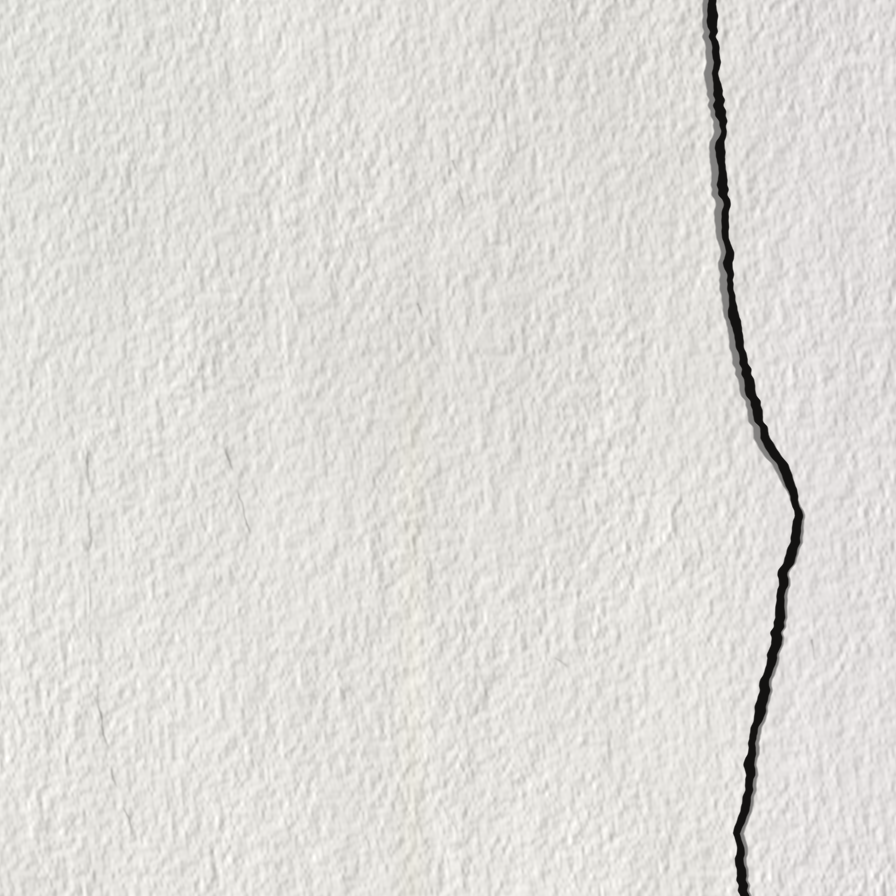
Give the GLSL for this texture, as a WebGL 2 fragment shader.

```glsl
#version 300 es
precision highp float;
// Pale rough plaster split by one dark, wandering vertical crack.
// Grain is noise lit as a relief from the upper left; the crack and the
// faint scratches are distances to jittered line segments.

#define GRAIN_SCALE vec2(150.0, 98.0)
#define GRAIN_GAIN 0.23
#define LIGHT_STEP vec2(0.0030, -0.0018)
#define CRACK_HALF_WIDTH 0.0046
#define CRACK_JITTER 0.0042
#define SHADOW_HALF_WIDTH 0.0048
#define SCRATCH_WIDTH 0.0017
#define SCRATCH_DEPTH 0.15
#define PLASTER vec3(0.892, 0.884, 0.867)
#define SHADOW_COLOR vec3(0.48, 0.475, 0.47)
#define CRACK_COLOR vec3(0.075, 0.070, 0.065)

uniform vec2 u_resolution;
out vec4 fragColor;

const int CRACK_POINTS = 22;
const vec2 crackPath[CRACK_POINTS] = vec2[](
    vec2(0.793, 1.01), vec2(0.798, 0.948), vec2(0.802, 0.896), vec2(0.807, 0.859),
    vec2(0.805, 0.824), vec2(0.809, 0.772), vec2(0.814, 0.695), vec2(0.823, 0.629),
    vec2(0.833, 0.583), vec2(0.844, 0.542), vec2(0.854, 0.513), vec2(0.870, 0.486),
    vec2(0.885, 0.453), vec2(0.891, 0.425), vec2(0.888, 0.395), vec2(0.876, 0.362),
    vec2(0.871, 0.323), vec2(0.862, 0.264), vec2(0.841, 0.180), vec2(0.834, 0.102),
    vec2(0.823, 0.070), vec2(0.829, -0.01));

// Each scratch runs from xy to zw.
const int SCRATCHES = 11;
const vec4 scratchLines[SCRATCHES] = vec4[](
    vec4(0.098, 0.505, 0.101, 0.323), vec4(0.101, 0.323, 0.107, 0.232),
    vec4(0.107, 0.232, 0.127, 0.130), vec4(0.127, 0.130, 0.169, 0.010),
    vec4(0.160, 0.950, 0.152, 0.790), vec4(0.468, 0.660, 0.484, 0.615),
    vec4(0.620, 0.265, 0.640, 0.250), vec4(0.505, 0.820, 0.520, 0.765),
    vec4(0.603, 0.390, 0.611, 0.335), vec4(0.906, 0.285, 0.908, 0.265),
    vec4(0.245, 0.520, 0.280, 0.400));

float hash(vec2 cell) {
    vec3 q = fract(cell.xyx * vec3(0.1031, 0.1030, 0.0973));
    q += dot(q, q.yzx + 33.33);
    return fract((q.x + q.y) * q.z);
}

float noise(vec2 p) {
    vec2 cell = floor(p), f = fract(p);
    f = f * f * (3.0 - 2.0 * f);
    return mix(mix(hash(cell), hash(cell + vec2(1, 0)), f.x),
               mix(hash(cell + vec2(0, 1)), hash(cell + vec2(1, 1)), f.x), f.y);
}

float fbm(vec2 p) {
    float sum = 0.0, amp = 0.5;
    for (int i = 0; i < 4; i++) {
        sum += amp * noise(p);
        p = p * 2.03 + 17.3;
        amp *= 0.5;
    }
    return sum;
}

float segmentDistance(vec2 p, vec2 a, vec2 b) {
    vec2 ab = b - a;
    return length(p - a - ab * clamp(dot(p - a, ab) / dot(ab, ab), 0.0, 1.0));
}

float crackDistance(vec2 p) {
    p.x += CRACK_JITTER * (noise(vec2(3.7, p.y * 75.0)) - 0.5);
    p.x += 0.6 * CRACK_JITTER * (noise(vec2(8.2, p.y * 170.0)) - 0.5);
    float d = 1.0;
    for (int i = 0; i < CRACK_POINTS - 1; i++)
        d = min(d, segmentDistance(p, crackPath[i], crackPath[i + 1]));
    return d;
}

float plasterHeight(vec2 p) {
    p.x += 0.003 * noise(p * 45.0) + 0.08 * p.y;
    return 0.65 * noise(p * GRAIN_SCALE) + 0.35 * noise(p * GRAIN_SCALE * 1.9 + 31.0)
         + 0.45 * noise(p * GRAIN_SCALE * 0.4 + 7.0);
}

void main() {
    vec2 uv = gl_FragCoord.xy / u_resolution;
    float pixel = 1.0 / min(u_resolution.x, u_resolution.y);

    // Broad tone: dimmer at the top, soft blotches and vertical streaks.
    float tone = mix(0.008, -0.014, smoothstep(0.2, 1.0, uv.y));
    tone += 0.05 * (fbm(uv * vec2(5.0, 3.0) + 4.0) - 0.47);
    tone += 0.025 * (noise(uv * vec2(38.0, 5.0)) - 0.5);

    // Grain relief, with shaded sides deeper than lit ones.
    float slope = plasterHeight(uv) - plasterHeight(uv + LIGHT_STEP);
    float roughness = 0.65 + 0.75 * fbm(uv * vec2(9.0, 5.0) + 20.0);
    float relief = GRAIN_GAIN * roughness * slope;
    tone += relief < 0.0 ? relief * 1.15 : relief * 0.8;

    // Scratches, broken up by noise.
    vec2 wobble = vec2(0.009 * (fbm(uv * 38.0) - 0.47), 0.0);
    float scratch = 1.0;
    for (int i = 0; i < SCRATCHES; i++)
        scratch = min(scratch, segmentDistance(uv + wobble, scratchLines[i].xy, scratchLines[i].zw));
    float broken = smoothstep(0.25, 0.75, noise(uv * vec2(60.0, 45.0) + 50.0));
    tone -= SCRATCH_DEPTH * broken * exp(-pow(scratch / SCRATCH_WIDTH, 2.0));

    // Tints: greenish upper left, violet right, a pale yellow central streak.
    vec3 color = PLASTER + tone;
    color += vec3(-0.006, 0.002, -0.001) * (1.0 - smoothstep(0.0, 0.5, uv.x)) * uv.y;
    color += vec3(0.000, -0.004, 0.008) * smoothstep(0.78, 0.90, uv.x);
    float streak = exp(-pow((uv.x - 0.46) / 0.014, 2.0)) * (1.0 - smoothstep(0.5, 0.65, uv.y));
    color += vec3(0.006, 0.005, -0.010) * streak;

    // Crack shadow: left of the upper half, a thin rim right of the lower half.
    float upper = smoothstep(0.40, 0.50, uv.y);
    float shadowShift = mix(-0.0038, 0.0068, upper) * (0.7 + 0.6 * noise(vec2(1.5, uv.y * 22.0)));
    float shadow = crackDistance(uv + vec2(shadowShift, 0.0)) - SHADOW_HALF_WIDTH * mix(0.8, 1.0, upper);
    color = mix(color, SHADOW_COLOR, 0.92 * (1.0 - smoothstep(-pixel, 1.5 * pixel, shadow)));

    // Crack core with uneven width.
    float halfWidth = CRACK_HALF_WIDTH * (0.65 + 0.7 * noise(vec2(5.1, uv.y * 48.0)));
    float core = crackDistance(uv) - halfWidth;
    color = mix(color, CRACK_COLOR, 1.0 - smoothstep(-pixel, pixel, core));

    fragColor = vec4(clamp(color, 0.0, 1.0), 1.0);
}
```
